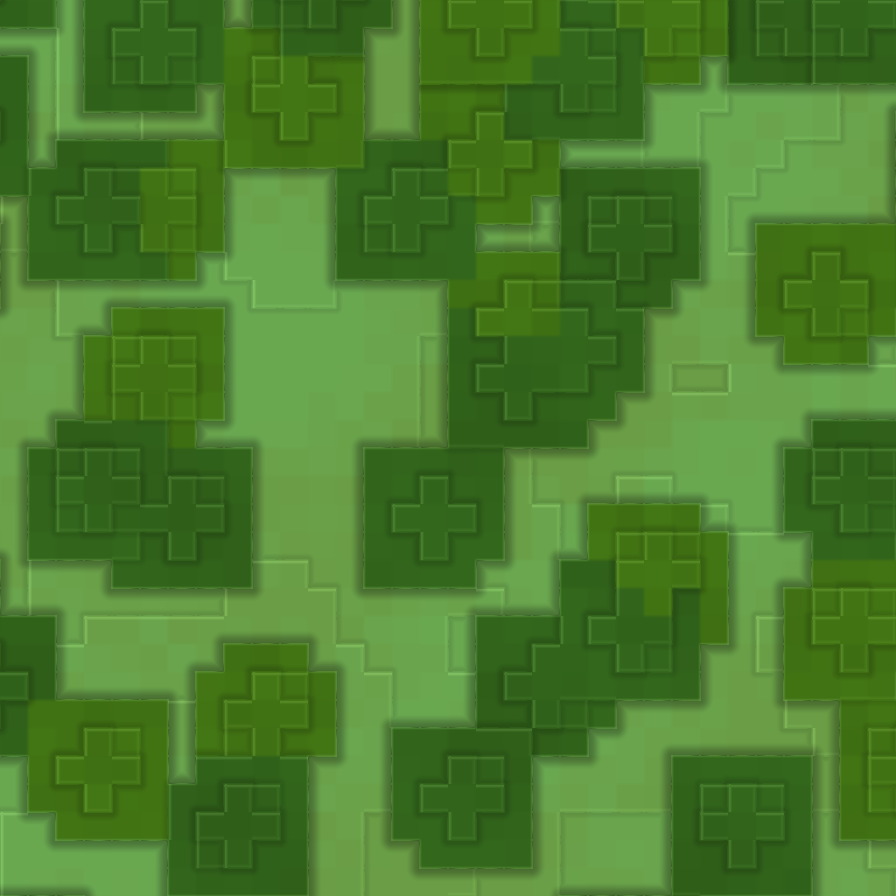
Give the GLSL for this pattern, as a Shadertoy shader.

```glsl
// Top view of a blocky forest: stepped grass with scattered square tree crowns.
// Every grid cell gets a height and a colour; height differences to the eight
// neighbours give the light rims and the soft contact shadows.

#define CELLS 32.0         // cells along the canvas height
#define TILE 5.0           // one possible tree per TILE x TILE cells
#define DENSITY 0.73       // chance that a tile holds a tree
#define OLIVE_SHARE 0.25   // share of olive trees
#define CROWN_HEIGHT 5.0   // lowest crown layer above the ground
#define SOFTNESS 0.09      // half width of cell borders, in cells
#define RIM_LIGHT 0.095
#define SHADOW 0.065       // darkening per height step

const vec3 GRASS_WARM = vec3(0.415, 0.615, 0.270);
const vec3 GRASS_COOL = vec3(0.415, 0.660, 0.315);
const vec3 LEAF_DEEP  = vec3(0.185, 0.370, 0.098);
const vec3 LEAF_FRESH = vec3(0.200, 0.405, 0.110);
const vec3 LEAF_OLIVE = vec3(0.255, 0.450, 0.075);

struct Block { float height; vec3 colour; };

float hash(vec2 p) {
    vec3 q = fract(p.xyx * 0.1031);
    q += dot(q, q.yzx + 33.33);
    return fract((q.x + q.y) * q.z);
}

// Terraced ground from layered sines
float elevation(vec2 c) {
    float hills = 1.6 * sin(0.17 * c.x + 0.9 * sin(0.13 * c.y + 1.0))
                + 1.1 * sin(0.22 * c.y - 0.09 * c.x + 2.0);
    return floor(hills + 0.25 * sin(0.8 * c.x + 0.6 * c.y));
}

vec3 grassColour(vec2 c) {
    float wave = sin(0.33 * c.x + 1.5 * sin(0.25 * c.y))
               + sin(0.41 * c.y - 0.16 * c.x + 1.0);
    float tint = 0.5 + 0.4 * wave + 0.7 * (hash(c + 71.0) - 0.5);
    return mix(GRASS_WARM, GRASS_COOL, clamp(tint, 0.0, 1.0));
}

// Crown layer at offset d from the trunk: 0 base, 1 corner, 2 cross, -1 outside
float crownLayer(vec2 d, vec2 seed) {
    vec2 a = abs(d);
    float chance = hash(d + seed * 7.0 + 40.0);
    if (max(a.x, a.y) > 2.0) return -1.0;
    if (a.x + a.y < 1.5) return 2.0;
    if (max(a.x, a.y) < 1.5) return chance < 0.45 ? 1.0 : 0.0;
    if (a.x + a.y > 3.5 && chance < 0.3) return -1.0;
    return 0.0;
}

// Highest surface in a cell
Block blockAt(vec2 c) {
    Block top = Block(elevation(c), grassColour(c));
    vec2 home = floor(c / TILE);
    for (int j = -1; j <= 1; j++)
    for (int i = -1; i <= 1; i++) {
        vec2 tile = home + vec2(i, j);
        if (hash(tile + 3.0) > DENSITY) continue;
        vec2 jitter = vec2(hash(tile + 11.0), hash(tile + 29.0));
        vec2 trunk = tile * TILE + floor(TILE * jitter);
        float layer = crownLayer(c - trunk, tile);
        if (layer < 0.0) continue;
        float height = elevation(trunk) + CROWN_HEIGHT + layer
                     + floor(3.0 * hash(tile + 53.0));
        if (height <= top.height) continue;
        float fresh = 0.5 + 0.45 * sin(0.45 * c.x + 0.6 * c.y)
                    + 0.6 * (hash(c + 19.0) - 0.5);
        vec3 leaf = mix(LEAF_DEEP, LEAF_FRESH, clamp(fresh, 0.0, 1.0));
        if (hash(tile + 97.0) < OLIVE_SHARE)
            leaf = LEAF_OLIVE * (0.96 + 0.07 * hash(c + 5.0));
        top = Block(height, leaf);
    }
    return top;
}

// Soft band beginning at a cell border and fading out over the given width
float band(float d, float width) {
    return smoothstep(0.0, 0.06, d) * (1.0 - smoothstep(0.06, width, d));
}

void mainImage(out vec4 fragColor, in vec2 fragCoord) {
    vec2 p = fragCoord / iResolution.y * CELLS;
    vec2 cell = floor(p), f = p - cell;
    float height = blockAt(cell).height;

    vec3 colour = vec3(0.0);
    float rim = 0.0, shade = 0.0;
    for (int j = -1; j <= 1; j++)
    for (int i = -1; i <= 1; i++) {
        vec2 o = vec2(i, j);
        Block b = blockAt(cell + o);

        // Blend colours across the soft borders
        vec2 t = f - o;
        vec2 cover = smoothstep(-SOFTNESS, SOFTNESS, t)
                   * smoothstep(-SOFTNESS, SOFTNESS, 1.0 - t);
        colour += b.colour * cover.x * cover.y;

        // Higher neighbours cast shadow, slightly lower ones leave a lit rim
        float d = length(max(abs(t - 0.5) - 0.5, 0.0));
        float rise = b.height - height;
        if (rise > 0.5) {
            float steps = min(rise, 4.0);
            shade = max(shade, (0.03 + SHADOW * steps) * band(d, 0.2 + 0.08 * steps));
        } else if (rise < -0.5 && rise > -3.5 && i * j == 0) {
            float facing = (i < 0 || j > 0) ? 1.0 : 0.4;
            rim = max(rim, facing * band(d, 0.17));
        }
    }
    colour = colour * (1.0 - shade) + RIM_LIGHT * rim * vec3(0.9, 1.0, 0.75);
    fragColor = vec4(colour, 1.0);
}
```
